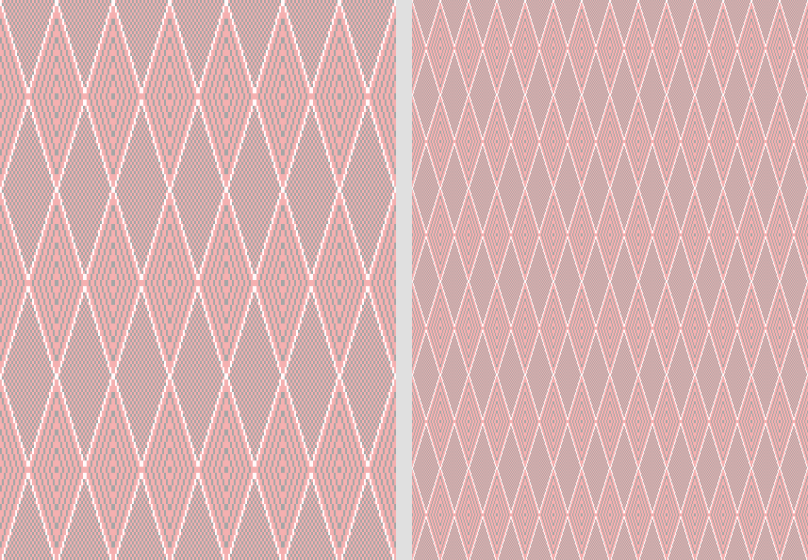
Left: one tile. Right: repeated 2 by 2.
A Shadertoy shader for this pattern:

```glsl
// Woven argyle: tall diamonds of nested dashes and fine checks under a white stepped lattice.

const vec2 REPEATS = vec2(7.0, 3.0);      // diamonds across and down
const vec2 STITCHES = vec2(30.0, 60.0);   // columns and rows in one repeat
const float DASH_ROWS = 2.0;              // rows covered by one long dash
const float RING_STEP = 3.0;              // spacing of the nested dash rings
const float LATTICE_RING = 15.0;          // ring that carries the white line
const float ROW_SHIFT = 1.0;              // rows from the top edge to a crossing
const int SAMPLES = 6;                    // smoothing samples per axis

const vec3 PINK = vec3(0.96, 0.69, 0.69);
const vec3 GRAY = vec3(0.64, 0.65, 0.65);
const vec3 WHITE = vec3(1.0, 0.985, 0.985);

// Colour of the stitch under a point given in columns and rows from the top
vec3 stitchColor(vec2 stitch) {
    vec2 halfRepeat = 0.5 * STITCHES;

    // Mirrored stitch distances from the centre of the dashed diamond
    float column = floor(abs(mod(stitch.x + halfRepeat.x, STITCHES.x) - halfRepeat.x));
    float rowOffset = abs(mod(stitch.y - ROW_SHIFT, STITCHES.y) - halfRepeat.y);
    float dash = floor(rowOffset / DASH_ROWS + 0.5);
    float ring = column + dash;

    // Stepped lattice
    if (abs(ring - LATTICE_RING) < 0.5) return WHITE;

    // Nested dashes inside, fine checks outside
    bool isGray = ring < LATTICE_RING
        ? mod(ring, RING_STEP) < 0.5
        : mod(floor(stitch.x) + floor(stitch.y), 2.0) < 0.5;
    return isGray ? GRAY : PINK;
}

void mainImage(out vec4 fragColor, in vec2 fragCoord) {
    vec2 stitchCount = REPEATS * STITCHES;
    vec3 sum = vec3(0.0);

    // Box filter over the pixel, since stitches are only a few pixels wide
    for (int j = 0; j < SAMPLES; j++) {
        for (int i = 0; i < SAMPLES; i++) {
            vec2 jitter = (vec2(i, j) + 0.5) / float(SAMPLES) - 0.5;
            vec2 uv = (fragCoord + jitter) / iResolution.xy;
            sum += stitchColor(vec2(uv.x, 1.0 - uv.y) * stitchCount);
        }
    }
    fragColor = vec4(sum / float(SAMPLES * SAMPLES), 1.0);
}
```
